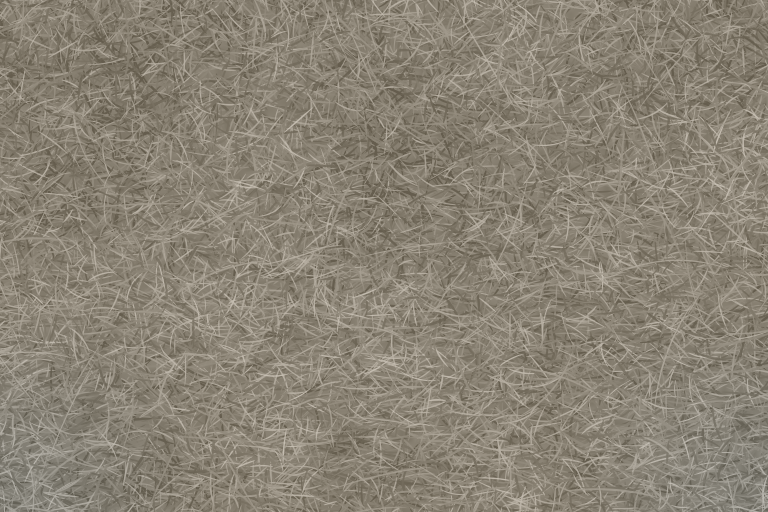
Give the GLSL for this texture, as a Shadertoy shader.

```glsl
const vec3 DARK_OLIVE = vec3(0.425, 0.395, 0.335);
const vec3 PALE_STRAW = vec3(0.725, 0.695, 0.645);
const vec3 COOL_TINT = vec3(-0.025, -0.005, 0.015);
const float GROUND_TONE = 0.32;
const int LAYERS = 7;
const int FIBRES_PER_CELL = 3;
const float CELL_SIZE = 0.046;
const float LONG_CELL_SIZE = 0.13;
const float FIBRE_WIDTH = 0.0029;
const float OPACITY = 0.85;
const float PATCH_CONTRAST = 0.45;
const float PI = 3.14159;

vec4 hash4(vec3 p) {
    vec4 q = fract(p.xyzx * vec4(0.1031, 0.1030, 0.0973, 0.1099));
    q += dot(q, q.wzxy + 33.33);
    return fract((q.xxyz + q.yzzw) * q.zywx);
}

float valueNoise(vec2 p, float seed) {
    vec2 i = floor(p), f = fract(p);
    f = f * f * (3.0 - 2.0 * f);
    float a = hash4(vec3(i, seed)).x;
    float b = hash4(vec3(i + vec2(1, 0), seed)).x;
    float c = hash4(vec3(i + vec2(0, 1), seed)).x;
    float d = hash4(vec3(i + vec2(1, 1), seed)).x;
    return mix(mix(a, b, f.x), mix(c, d, f.x), f.y);
}

float patches(vec2 p) {
    return 0.5 * valueNoise(p * vec2(4.0, 3.0), 71.0)
         + 0.3 * valueNoise(p * vec2(9.0, 8.0), 72.0)
         + 0.2 * valueNoise(p * vec2(21.0, 24.0), 73.0);
}

// Box-filtered coverage of a bent, tapered strand centred on the origin
float strand(vec2 p, float angle, float halfLength, float bend, float width, float pixel) {
    float c = cos(angle), s = sin(angle);
    p = vec2(c * p.x + s * p.y, c * p.y - s * p.x);
    float along = p.x / halfLength;
    float across = p.y - bend * halfLength * (along * along - 0.4);
    across /= sqrt(1.0 + 4.0 * bend * bend * along * along);
    float halfWidth = 0.5 * width * sqrt(max(1.0 - along * along, 0.0));
    return clamp((across + halfWidth) / pixel + 0.5, 0.0, 1.0)
         - clamp((across - halfWidth) / pixel + 0.5, 0.0, 1.0);
}

// Lays one sheet of scattered strands over the tone below
float layStrands(float tone, vec2 uv, float cellSize, int count, vec2 toneRange, float seed, float pixel) {
    vec2 grid = uv / cellSize + 40.0 + seed * vec2(0.37, 0.61);
    vec2 home = floor(grid);
    for (int y = -1; y <= 1; y++)
    for (int x = -1; x <= 1; x++) {
        vec2 cell = home + vec2(x, y);
        float swirl = (valueNoise(cell * 0.35, seed + 50.0) - 0.5) * 1.5;
        for (int k = 0; k < count; k++) {
            float id = seed * 7.0 + float(k);
            vec4 place = hash4(vec3(cell, id));
            vec4 look = hash4(vec3(cell.yx + 19.0, id + 131.0));
            // Angles gather around the horizontal, more so near the bottom
            float turn = 2.0 * place.z - 1.0;
            float gather = mix(1.8, 1.1, clamp(uv.y, 0.0, 1.0));
            float angle = 0.5 * PI * sign(turn) * pow(abs(turn), gather) + swirl;
            float halfLength = cellSize * mix(0.3, 0.92, place.w);
            float bend = (look.x - 0.5) * 0.4;
            float width = FIBRE_WIDTH * mix(1.5, 0.8, look.y) * mix(0.7, 1.3, look.z);
            vec2 offset = (grid - cell - place.xy) * cellSize;
            float cover = strand(offset, angle, halfLength, bend, width, pixel);
            float fibreTone = mix(toneRange.x, toneRange.y, look.y);
            tone = mix(tone, fibreTone, cover * OPACITY);
        }
    }
    return tone;
}

void mainImage(out vec4 fragColor, in vec2 fragCoord) {
    vec2 uv = fragCoord / iResolution.y;
    float pixel = 1.0 / iResolution.y;
    float patchTone = PATCH_CONTRAST * (patches(uv) - 0.5);

    // Soft mottled ground
    float tone = GROUND_TONE + 0.2 * (valueNoise(uv * 70.0, 90.0) - 0.5);

    // Short strands, from shaded depths to pale surface
    for (int i = 0; i < LAYERS; i++) {
        float rise = float(i) / float(LAYERS - 1);
        vec2 toneRange = mix(vec2(-0.3, 0.7), vec2(0.05, 1.2), rise) + patchTone;
        tone = layStrands(tone, uv, CELL_SIZE * mix(1.1, 0.9, rise), FIBRES_PER_CELL,
                          toneRange, float(i) + 1.0, pixel);
    }

    // A few long strands on top
    tone = layStrands(tone, uv, LONG_CELL_SIZE, 2, vec2(0.4, 0.95) + patchTone, 23.0, pixel);

    // Cooler lower corners
    float side = abs(2.0 * fragCoord.x / iResolution.x - 1.0);
    float corner = smoothstep(0.4, 1.0, side) * smoothstep(0.45, 0.0, uv.y);
    vec3 color = mix(DARK_OLIVE, PALE_STRAW, clamp(tone, -0.1, 1.15)) + COOL_TINT * corner;
    fragColor = vec4(color, 1.0);
}
```
